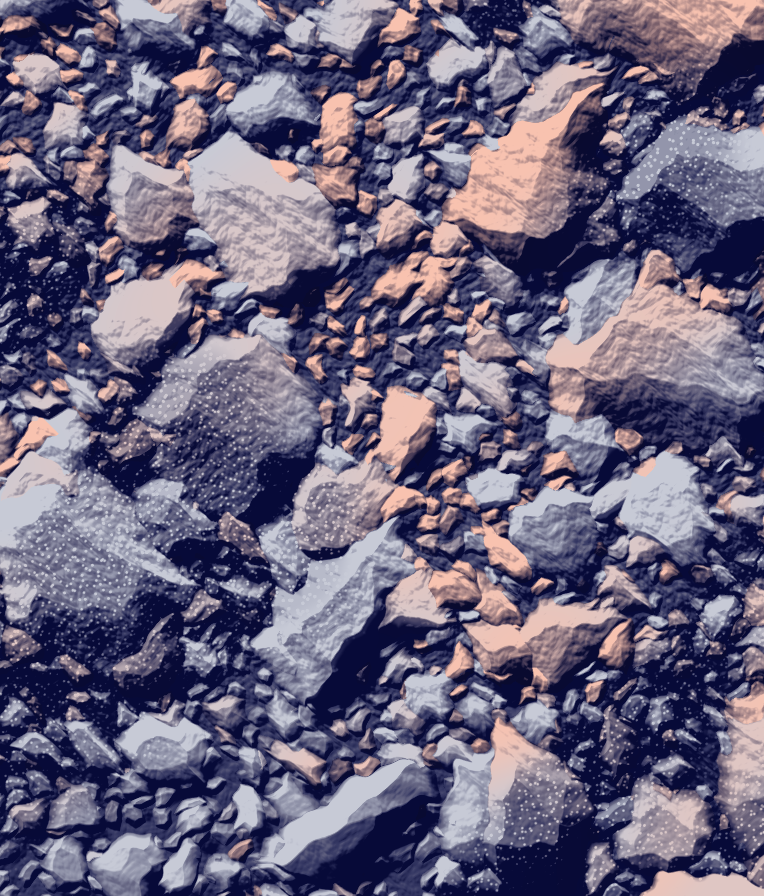
A WebGL 1 fragment shader for this texture:

```glsl
precision highp float;
uniform vec2 u_resolution;

#define BOULDER_SCALE 4.6
#define STONE_SCALE 8.5
#define PEBBLE_SCALE 17.0
#define GRAVEL_SCALE 38.0
#define GRIT_HEIGHT 0.0050
#define LIGHT_DIR vec2(-0.45, 0.89)
#define SHADOW_REACH 0.033
#define EXPOSURE 0.80
#define RELIEF 0.30

float hash(vec2 p) {
  return fract(sin(dot(p, vec2(127.1, 311.7))) * 43758.5);
}

vec2 hash2(vec2 p) {
  return vec2(hash(p), hash(p + 41.7));
}

// Cellular noise: rounded crumbs, 1 at each centre
float crumbs(vec2 p) {
  vec2 cell = floor(p);
  float nearest = 1.0;
  for (int j = -1; j <= 1; j++)
    for (int i = -1; i <= 1; i++) {
      vec2 c = cell + vec2(i, j);
      vec2 d = c + hash2(c) - p;
      nearest = min(nearest, dot(d, d));
    }
  return 1.0 - sqrt(nearest);
}

// Layered sines: broad patches, about -1 to 1
float patches(vec2 p) {
  return 0.5 * sin(p.x * 7.0 + 2.0 * sin(p.y * 5.0 + 1.0))
       + 0.3 * sin(p.y * 13.0 + 2.0 * sin(p.x * 9.0))
       + 0.2 * sin(p.x * 23.0 - p.y * 19.0);
}

vec2 roughen(vec2 p) {
  p += 0.008 * sin(p.yx * vec2(31.0, 27.0) + vec2(1.0, 4.0));
  p += 0.003 * sin(p.yx * vec2(83.0, 97.0) + p * 41.0);
  return p + 0.0013 * sin(p.yx * vec2(231.0, 207.0) + p * 90.0);
}

// Faceted stones, one per cell: x = height, y = stone identity
vec2 stones(vec2 p, float scale, float density, float seed) {
  vec2 q = p * scale, cell = floor(q), best = vec2(0.0, 0.3);
  for (int j = -1; j <= 1; j++)
    for (int i = -1; i <= 1; i++) {
      vec2 c = cell + vec2(i, j);
      vec2 key = c + seed, r = hash2(key), s = hash2(key + 17.3);
      vec2 d = q - c - 0.2 - 0.6 * r;
      if (s.x > density || dot(d, d) > 1.0) continue;
      float turn = 6.283 * s.y;
      d = mat2(cos(turn), -sin(turn), sin(turn), cos(turn)) * d;
      d.y *= 1.0 + 0.6 * r.x;
      float size = mix(0.42, 0.64, r.y);
      float h = 0.3 + 0.1 * r.x + dot(d, s - 0.4) * 0.5;
      for (int k = 0; k < 7; k++) {
        vec2 f = hash2(key + float(k) * 3.7);
        float a = (float(k) + 0.7 * f.x) * 0.8976;
        float reach = size * (0.72 + 0.35 * f.y);
        h = min(h, (reach - dot(d, vec2(cos(a), sin(a)))) * mix(0.7, 2.2, f.x));
      }
      if (h > best.x) best = vec2(h, hash(key + 5.9));
    }
  return vec2(best.x / scale, best.y);
}

vec2 higher(vec2 a, vec2 b) {
  return a.x > b.x ? a : b;
}

// Rubble relief: all stone sizes plus surface grit
vec2 rubble(vec2 p) {
  vec2 q = roughen(p);
  vec2 top = stones(q, GRAVEL_SCALE, 0.92, 3.0);
  top = higher(top, stones(q, PEBBLE_SCALE, 0.62, 29.0));
  top = higher(top, stones(q, STONE_SCALE, 0.50, 53.0));
  top = higher(top, stones(q, BOULDER_SCALE, 0.42, 71.0));
  float focus = mix(0.45, 1.0, smoothstep(0.05, 0.32, p.y));
  float grit = crumbs(q * 68.0) + 0.45 * crumbs(q * 165.0);
  top.x += GRIT_HEIGHT * focus * grit;
  return top;
}

// Tone ramp from navy shadow to pale stone
vec3 ramp(float v) {
  vec3 c = mix(vec3(0.03, 0.04, 0.21), vec3(0.22, 0.22, 0.37), smoothstep(0.12, 0.33, v));
  c = mix(c, vec3(0.41, 0.39, 0.48), smoothstep(0.30, 0.52, v));
  c = mix(c, vec3(0.60, 0.58, 0.63), smoothstep(0.50, 0.73, v));
  return mix(c, vec3(0.83, 0.80, 0.80), smoothstep(0.70, 0.95, v));
}

vec3 shade(vec2 p) {
  vec2 top = rubble(p);
  float slope = (top.x - rubble(p + LIGHT_DIR * 0.003).x) / 0.003;
  float rise = rubble(p + LIGHT_DIR * SHADOW_REACH).x - top.x;
  float soil = smoothstep(0.0, 0.7, patches(p + 0.3) + 0.35 - 0.5 * p.y);
  float v = EXPOSURE + RELIEF * clamp(slope, -1.8, 1.2);
  v += 0.34 * (top.y - 0.5) - 0.28 * soil;
  v -= 0.42 * smoothstep(0.004, 0.045, rise);
  v -= 0.42 * (1.0 - smoothstep(0.003, 0.020, top.x));
  // Mineral glints over the dark soil
  v += 0.45 * soil * smoothstep(0.72, 0.95, crumbs(p * 120.0 + 9.0));
  float warm = fract(top.y * 57.0) + 0.3 * patches(p.yx + 1.7) + 0.45 * (p.y - 0.5);
  warm = smoothstep(0.30, 0.85, warm) * (1.0 - 0.5 * soil);
  vec3 tint = mix(vec3(0.94, 0.99, 1.05), vec3(1.17, 0.95, 0.86), warm);
  return ramp(v) * tint;
}

void main() {
  vec2 offset = vec2(0.25, 0.20);
  vec3 color = shade((gl_FragCoord.xy + offset) / u_resolution.y);
  color += shade((gl_FragCoord.xy - offset) / u_resolution.y);
  gl_FragColor = vec4(0.5 * color, 1.0);
}
```
